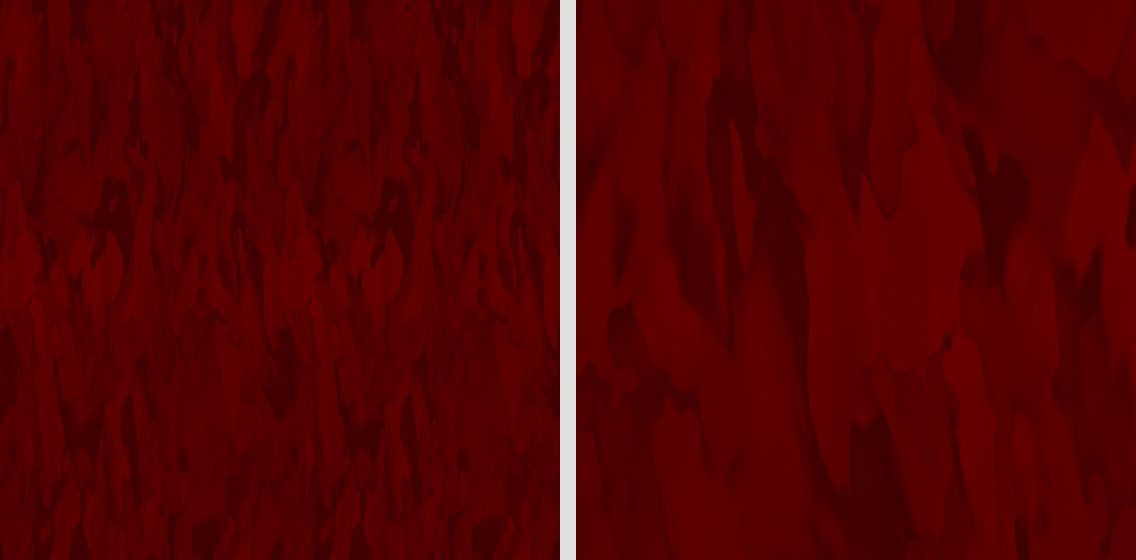
Left, the full canvas; right, a detail of the centre.
This texture is drawn by a Shadertoy shader. Its source:

```glsl
const vec2 REPEATS = vec2(2.0, 1.0);      // whole tiles across the canvas
const int FLAKE_LAYERS = 5;
const vec2 FLAKE_CELLS = vec2(5.0, 3.0);  // flakes per tile in the lowest layer
const vec2 CELL_GROWTH = vec2(2.0, 1.0);  // extra cells in each higher layer
const float FLAKE_THRESHOLD = 0.03;
const float SLANT = 0.13;
const float CRISP_EDGE = 0.05;
const float SOFT_EDGE = 0.34;
const float SHADOW_DEPTH = 0.13;
const float SHADOW_REACH = 0.10;
const float RIM_LIGHT = 0.014;
const float CREVICE_RED = 0.265;
const float DARKEST_RED = 0.235;
const float FLAKE_RED = 0.345;
const float BROAD_CONTRAST = 0.085;
const float STREAK_CONTRAST = 0.045;
const float GRAIN_CONTRAST = 0.018;

uint scramble(uint n) {
    n = (n ^ (n >> 16)) * 0x7feb352du;
    n = (n ^ (n >> 15)) * 0x846ca68bu;
    return n ^ (n >> 16);
}

// Slope at a lattice corner, wrapped to the period
vec2 cornerSlope(vec2 cell, vec2 period, float seed) {
    uvec2 c = uvec2(floor(mod(cell + 0.5, period)));
    uint h = scramble(c.x + scramble(c.y + scramble(uint(seed))));
    float angle = 6.28318 * float(h & 0xffffu) / 65536.0;
    return vec2(cos(angle), sin(angle));
}

// Gradient noise repeating over the unit square
float tileNoise(vec2 p, vec2 period, float seed) {
    p *= period;
    vec2 cell = floor(p);
    vec2 f = p - cell;
    vec2 s = f * f * f * (f * (f * 6.0 - 15.0) + 10.0);
    vec2 e = vec2(1.0, 0.0);
    float a = dot(cornerSlope(cell, period, seed), f);
    float b = dot(cornerSlope(cell + e.xy, period, seed), f - e.xy);
    float c = dot(cornerSlope(cell + e.yx, period, seed), f - e.yx);
    float d = dot(cornerSlope(cell + e.xx, period, seed), f - e.xx);
    return mix(mix(a, b, s.x), mix(c, d, s.x), s.y);
}

float tileFbm(vec2 p, vec2 period, float seed) {
    float sum = 0.0;
    float weight = 1.0;
    for (int octave = 0; octave < 4; octave++) {
        sum += weight * tileNoise(p, period, seed + float(octave));
        period *= 2.0;
        weight *= 0.45;
    }
    return sum;
}

// Bend the vertical fibres sideways
vec2 bendFibres(vec2 p) {
    p.x += SLANT * tileNoise(p, vec2(2.0, 2.0), 301.0);
    p.x += 0.02 * tileNoise(p, vec2(8.0, 9.0), 302.0);
    p.y += 0.05 * tileNoise(p, vec2(10.0, 4.0), 303.0);
    return p;
}

// Red level on the face of a flake
float flakeTone(vec2 p, float seed) {
    float broad = tileNoise(p, vec2(4.0, 3.0), seed);
    float streaks = tileFbm(p, vec2(13.0, 3.0), seed + 1.0);
    return FLAKE_RED + BROAD_CONTRAST * broad + STREAK_CONTRAST * streaks;
}

void mainImage(out vec4 fragColor, in vec2 fragCoord) {
    vec2 tile = fragCoord / iResolution.xy * REPEATS;
    vec2 p = bendFibres(tile);
    float red = CREVICE_RED + 0.4 * STREAK_CONTRAST * tileFbm(p, vec2(11.0, 4.0), 401.0);

    // Stack flakes, each shading what lies below its edge
    for (int i = 0; i < FLAKE_LAYERS; i++) {
        float layer = float(i);
        float seed = 20.0 * layer + 1.0;
        vec2 cells = FLAKE_CELLS + CELL_GROWTH * layer;
        float inside = tileFbm(p, cells, seed) - FLAKE_THRESHOLD;

        // Some edges are torn sharply, others melt into the bark
        float blend = smoothstep(-0.15, 0.25, tileNoise(p, vec2(5.0, 5.0), seed + 5.0));
        float edge = mix(CRISP_EDGE, SOFT_EDGE, blend);
        float cover = smoothstep(0.0, edge, inside);
        float shadow = exp(min(inside, 0.0) / SHADOW_REACH);
        float rim = cover * exp(-max(inside, 0.0) / 0.04) * (1.0 - blend);

        red *= 1.0 - SHADOW_DEPTH * shadow * (1.0 - 0.7 * blend);
        red = mix(red, flakeTone(p, seed + 7.0), cover) + RIM_LIGHT * rim;
    }

    // Lift the deepest crevices softly
    float depth = red - DARKEST_RED;
    red = DARKEST_RED + 0.5 * (depth + sqrt(depth * depth + 0.0012));

    // Fine fibres over everything
    red += GRAIN_CONTRAST * tileNoise(p, vec2(50.0, 12.0), 501.0);
    red += GRAIN_CONTRAST * tileNoise(p, vec2(90.0, 50.0), 502.0) * 0.6;
    fragColor = vec4(clamp(red, 0.0, 1.0), 0.0, 0.0, 1.0);
}
```
